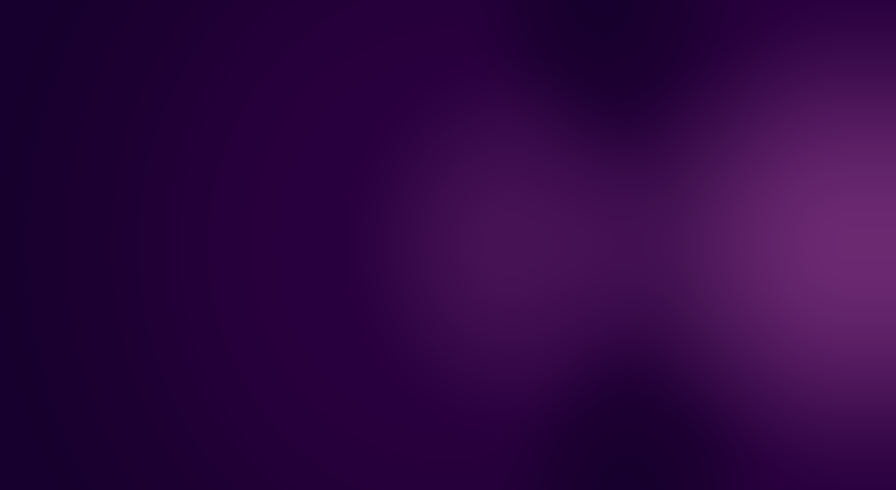
Give the GLSL for this background, as a WebGL 1 fragment shader.

```glsl
precision highp float;
// Dark violet backdrop with a soft central glow and a bright beam opening to the right.

uniform vec2 u_resolution;

const vec3 INK = vec3(0.09, 0.0, 0.175);
const vec3 VIOLET = vec3(0.16, 0.0, 0.24);
const vec3 ORCHID = vec3(0.42, 0.16, 0.44);

// Smooth elliptical falloff: 1 at the centre, 0 at the given radii.
float softEllipse(vec2 p, vec2 center, vec2 radii) {
    vec2 q = (p - center) / radii;
    float inside = max(1.0 - dot(q, q), 0.0);
    return inside * inside;
}

// Horizontal beam that widens and brightens between two x positions.
float beam(vec2 p, float startX, float endX, vec2 halfHeights) {
    float spread = smoothstep(startX, endX, p.x);
    float halfHeight = mix(halfHeights.x, halfHeights.y, spread);
    float offset = (p.y - 0.5) / halfHeight;
    float inside = max(1.0 - offset * offset, 0.0);
    return spread * inside * inside;
}

// Violet wash that fades to ink toward the left side and its corners.
float ambientWash(vec2 p) {
    vec2 offset = (p - 0.5) * vec2(1.0, 0.5);
    return 1.0 - smoothstep(0.14, 0.54, length(offset));
}

void main() {
    vec2 uv = gl_FragCoord.xy / u_resolution;

    // Background wash with dark pockets above and below the beam's neck
    float wash = mix(ambientWash(uv), 1.0, smoothstep(0.65, 0.9, uv.x));
    float pockets = softEllipse(uv, vec2(0.67, 1.02), vec2(0.16, 0.42))
                  + softEllipse(uv, vec2(0.70, -0.02), vec2(0.16, 0.38));
    vec3 color = mix(INK, VIOLET, wash * (1.0 - min(pockets, 1.0)));

    // Central glow and right-hand beam
    float glow = 0.45 * softEllipse(uv, vec2(0.57, 0.5), vec2(0.20, 0.42))
               + beam(uv, 0.58, 0.95, vec2(0.25, 0.55));
    color += (ORCHID - VIOLET) * min(glow, 1.0);

    gl_FragColor = vec4(color, 1.0);
}
```
